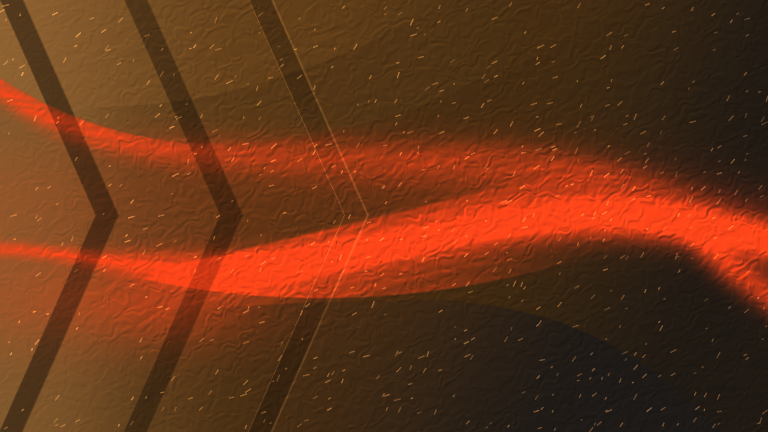
Give the GLSL for this background, as a Shadertoy shader.

```glsl
// Glowing red ribbons sweep across a brown-to-black gradient, with chevron bands.
// Each ribbon is a gaussian around a curve y(x); translucent sheets are cut along
// parabolas, and embossed noise plus scattered streaks give a rough surface.

float hash(vec2 p) {
    p = fract(p * vec2(0.1031, 0.1137));
    p += dot(p, p.yx + 33.3);
    return fract((p.x + p.y) * p.x * 7.3);
}

float noise(vec2 p) {
    vec2 i = floor(p), f = fract(p);
    f = f * f * (3.0 - 2.0 * f);
    return mix(mix(hash(i), hash(i + vec2(1, 0)), f.x),
               mix(hash(i + vec2(0, 1)), hash(i + vec2(1, 1)), f.x), f.y);
}

float gauss(float d, float width) {
    return exp(-d * d / (width * width));
}

// Soft step: 0 above a border, 1 below it.
float below(float d, float soft) {
    return smoothstep(-soft, soft, d);
}

// Warped height field of small slanted flakes.
float flakes(vec2 p) {
    p = mat2(0.87, -0.5, 0.5, 0.87) * p;
    vec2 warp = vec2(noise(p * 45.0), noise(p * 45.0 + 17.0));
    return noise(p * vec2(65.0, 125.0) + 3.0 * warp);
}

// Short bright dashes, one candidate per grid cell.
float streaks(vec2 p, float cells, float density) {
    vec2 g = p * cells, id = floor(g);
    vec2 q = fract(g) - 0.35 - 0.3 * vec2(hash(id + 3.0), hash(id + 9.0));
    float a = 0.2 + 1.1 * hash(id + 21.0);
    q = mat2(cos(a), -sin(a), sin(a), cos(a)) * q / cells;
    float len = 0.001 + 0.006 * hash(id + 40.0);
    float d = length(vec2(max(abs(q.x) - len, 0.0), q.y));
    return smoothstep(0.0028, 0.0006, d) * step(hash(id + 70.0), density);
}

void mainImage(out vec4 fragColor, in vec2 fragCoord) {
    vec2 uv = fragCoord / iResolution.xy;
    vec2 p = fragCoord / iResolution.y;
    float px = 1.0 / iResolution.y;
    float x = uv.x, y = 1.0 - uv.y;   // y runs downward from the top

    // Base gradient, darkest at the right
    vec3 col = mix(vec3(0.57, 0.39, 0.20), vec3(0.39, 0.25, 0.10), smoothstep(-0.05, 0.36, x));
    col = mix(col, vec3(0.27, 0.175, 0.07), smoothstep(0.3, 0.72, x + 0.12 * (y - 0.3)));
    col = mix(col, vec3(0.125, 0.10, 0.075), smoothstep(0.62, 1.0, x + 0.2 * (y - 0.4)));

    // Two thin sheets in the upper part
    float dx = x - 0.27;
    float upperEdge = 0.331 - dx * dx * (dx < 0.0 ? 2.06 : 1.1);
    float highEdge = 0.248 - 1.15 * (x - 0.12) * (x - 0.12);
    float upper = below(y - upperEdge, 0.004);
    float high = below(y - highEdge, 0.003) * smoothstep(0.07, 0.2, x);
    col *= 1.0 - 0.11 * high * smoothstep(0.65, 0.4, x);
    col *= 1.0 - 0.10 * upper * smoothstep(0.9, 0.5, x);

    // Dark hill at the bottom
    float hx = x - 0.55;
    float hillEdge = 0.695 + hx * hx * (hx < 0.0 ? 0.25 : 1.5 + 3.5 * hx * hx);
    float hill = below(y - hillEdge, 0.003) * smoothstep(0.2, 0.45, x);
    vec3 hillColor = mix(vec3(0.27, 0.17, 0.075), vec3(0.115, 0.10, 0.09), smoothstep(0.38, 0.8, x + 0.3 * (y - 0.8)));
    col = mix(col, hillColor, 0.9 * hill);

    // Fine lengthwise fibres
    float coreY = 0.561 + 0.06 * cos(6.54 * (x - 0.29)) + 0.035 * exp(-9.0 * x);
    float fibre = noise(vec2(x * 9.0, (y - coreY) * 130.0));

    // Upper ribbon
    float tail = max(x - 0.6, 0.0) / 0.4;
    float d = y - (0.372 - 0.165 * exp(-7.5 * x) + 0.18 * tail * tail);
    float power = mix(0.75, 0.42, smoothstep(0.08, 0.35, x)) * (1.0 - 0.6 * smoothstep(0.75, 1.0, x));
    float red = power * gauss(d, d < 0.0 ? 0.045 : 0.03 + 0.05 * x)
              * mix(1.0, upper, smoothstep(0.4, 0.1, x)) * (0.8 + 0.4 * fibre);
    red += 0.13 * upper * gauss(y - 0.44, 0.13) * smoothstep(1.0, 0.6, x);

    // Red sheet around the bright ribbon
    float sheetTop = 0.572 - 0.43 * (x - 0.33);
    float sheetLow = 0.69 - 0.8 * (x - 0.42) * (x - 0.42);
    float sheet = below(y - sheetTop, 0.005) * below(sheetLow - y, 0.003);
    sheet *= smoothstep(0.12, 0.3, x) * smoothstep(0.82, 0.55, x);
    red += sheet * (0.36 + 0.22 * fibre) * mix(1.0, 0.6, smoothstep(0.35, 0.7, x));

    // Bright ribbon with its halo and a branch at the right
    d = y - coreY;
    red += mix(0.65, 0.95, smoothstep(0.1, 0.75, x)) * (0.85 + 0.3 * fibre)
         * gauss(d, 0.016 + 0.025 * smoothstep(0.05, 0.3, x));
    red += 0.3 * gauss(d, d < 0.0 ? 0.10 : 0.06) * smoothstep(0.35, 0.8, x);
    red += 0.7 * gauss(y - 0.555 - 1.25 * (x - 0.9), 0.045) * smoothstep(0.87, 0.95, x);

    // Ember glow at the lower left
    red += 0.38 * gauss(y - 0.70, 0.09) * gauss(x - 0.24, 0.17) * (1.0 - 0.75 * hill);
    red += 0.16 * gauss(y - 0.68, 0.14) * smoothstep(0.5, 0.1, x) * (1.0 - hill);

    // Embossed surface
    float relief = flakes(p) - flakes(p + vec2(-0.003, 0.004));
    red = clamp(red * (1.0 + 0.3 * relief), 0.0, 1.0);
    col = mix(col, vec3(1.0, 0.27, 0.10), red);

    // Chevron bands, weaker toward the right
    float c = x + 0.25 * abs(y - 0.498) - 0.124;
    float k = floor(c / 0.162);
    float inBand = abs(c - k * 0.162 - 0.0155) - 0.0155;
    float visible = step(0.0, k) * step(k, 2.0);
    float shade = k < 0.5 ? 0.42 : k < 1.5 ? 0.33 : 0.24 * smoothstep(0.02, 0.4, abs(y - 0.5));
    col *= 1.0 - visible * shade * (1.0 - 0.4 * red) * smoothstep(px, -px, inBand);
    float outline = smoothstep(1.2 * px, 0.0, abs(inBand)) * visible;
    col += vec3(0.22, 0.15, 0.08) * outline * (k > 1.5 ? 0.7 : 0.15);

    // Relief light and scattered streaks
    col *= 1.0 + 0.22 * relief * smoothstep(-0.2, 0.4, x);
    float sparks = 0.0;
    for (float i = 0.0; i < 3.0; i++)
        sparks += streaks(p + 0.37 * i, 19.0 + 6.0 * i, 0.10 + 0.10 * smoothstep(0.1, 0.6, x));
    col += vec3(0.38, 0.25, 0.13) * min(sparks, 1.0) * (0.35 + 0.65 * noise(p * 40.0));
    fragColor = vec4(clamp(col, 0.0, 1.0), 1.0);
}
```
